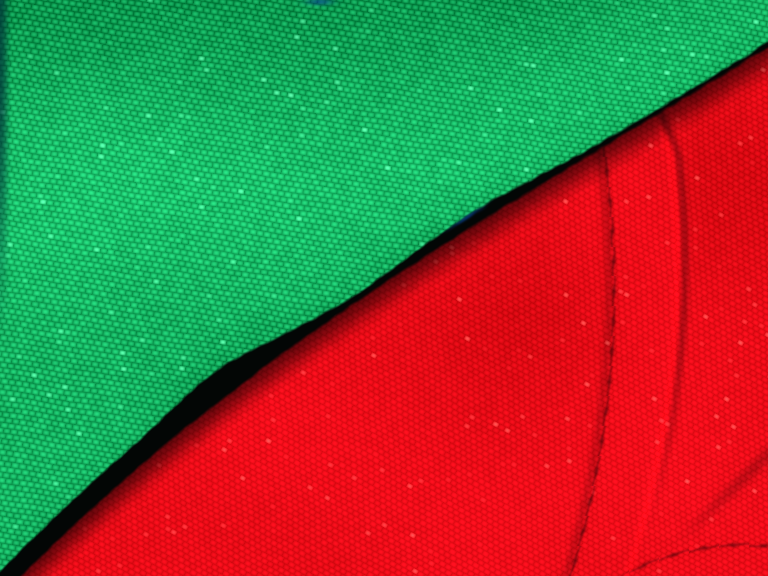
Write a Shadertoy shader that draws this texture.

```glsl
// Two woven cloths, green over red, split by a dark curved gap, with stitched seams
#define GREEN_PITCH vec2(0.0125, 0.0094)
#define RED_PITCH vec2(0.0115, 0.0088)
#define GREEN_TILT -0.17
#define RED_TILT -0.52
#define GREEN_DARK vec3(0.0, 0.47, 0.22)
#define GREEN_LIGHT vec3(0.13, 0.82, 0.47)
#define RED_DARK vec3(0.74, 0.015, 0.035)
#define RED_LIGHT vec3(0.99, 0.06, 0.115)
#define GAP_COLOR vec3(0.012, 0.022, 0.018)
#define STITCH_LENGTH 0.052

float sq(float x) { return x * x; }

float hash(vec2 p) {
    vec3 q = fract(vec3(p.xyx) * 0.1031);
    q += dot(q, q.yzx + 33.33);
    return fract((q.x + q.y) * q.z);
}

vec2 gradient(vec2 cell) {
    float a = 6.2832 * hash(cell);
    return vec2(cos(a), sin(a));
}

float gradientNoise(vec2 p) {
    vec2 i = floor(p), f = fract(p);
    vec2 u = f * f * f * (f * (f * 6.0 - 15.0) + 10.0), e = vec2(0.0, 1.0);
    float low = mix(dot(gradient(i), f), dot(gradient(i + e.yx), f - e.yx), u.x);
    float high = mix(dot(gradient(i + e), f - e), dot(gradient(i + 1.0), f - 1.0), u.x);
    return mix(low, high, u.y);
}

// Staggered thread bumps: x is relief around zero, y is a rare sparkle
vec2 weave(vec2 p, vec2 pitch, float tilt) {
    float c = cos(tilt), s = sin(tilt);
    p += 0.003 * vec2(gradientNoise(p * 13.0), gradientNoise(p * 11.0 + 7.0));
    vec2 q = mat2(c, -s, s, c) * p / pitch;
    q.x += 0.5 * mod(floor(q.y), 2.0);
    vec2 f = fract(q) - 0.5;
    float bump = (1.0 - 4.0 * f.x * f.x) * (1.0 - 4.0 * f.y * f.y);
    float random = hash(floor(q) + 200.0);
    float relief = bump - 0.44 + 0.28 * (random - 0.5);
    return vec2(relief, bump * smoothstep(0.975, 1.0, random));
}

// Height of the red cloth's upper rim
float redRim(float x) {
    float a = x - 0.035, b = x - 0.694;
    return 0.801 * a - 0.145 * a * b + 0.12 * a * b * (x - 1.333);
}

float gapWidth(float x) {
    return 0.006 + 0.036 * (1.0 - smoothstep(0.38, 0.65, x))
        + 0.012 * exp(-sq((x - 0.36) / 0.08))
        + 0.015 * exp(-sq((x - 0.82) / 0.15));
}

vec3 greenCloth(vec2 p, float above) {
    vec2 w = weave(p, GREEN_PITCH, GREEN_TILT);
    float light = 0.60 + 0.16 * gradientNoise(p * vec2(2.5, 4.0) + 3.0);
    light -= 0.30 * smoothstep(0.74, 1.02, p.y) * smoothstep(0.02, 0.30, above);
    light += 0.14 * exp(-sq((p.y - 0.62 - 0.15 * p.x) / 0.2));
    light -= 0.18 * exp(-above / 0.025);
    vec3 color = mix(GREEN_DARK, GREEN_LIGHT, light + 0.72 * w.x);
    color += vec3(0.22, 0.16, 0.2) * w.y;
    // Shadowed left border
    float border = (1.0 - smoothstep(0.0, 0.022, p.x)) * smoothstep(0.35, 0.85, p.y);
    return mix(color, vec3(0.0, 0.2, 0.22), 0.75 * border);
}

// Fine broken thread with a shadow, drawn along a signed offset
float stitch(float offset, float along) {
    float t = along / STITCH_LENGTH;
    float wobble = 0.0035 * (fract(t) - 0.5) + 0.003 * gradientNoise(vec2(t * 2.0, 5.0));
    float hole = exp(-sq((fract(t) - 0.5) / 0.16));
    return (0.55 + 0.45 * hole) * exp(-sq((offset - wobble) / (0.0025 + 0.0015 * hole)));
}

vec3 redCloth(vec2 p, float below) {
    vec2 w = weave(p, RED_PITCH, RED_TILT);
    float light = 0.70 + 0.22 * gradientNoise(p * vec2(3.0, 3.5) + 11.0);
    light -= 0.20 * exp(-dot(sq(p.x - 0.92) * 45.0, 1.0) - sq(p.y - 0.46) * 60.0);
    light -= 0.25 * smoothstep(1.17, 1.22, p.x) * exp(-sq((p.y - 0.64) / 0.2));
    vec3 color = mix(RED_DARK, RED_LIGHT, light + 0.62 * w.x);
    color += vec3(0.08, 0.26, 0.2) * w.y;

    // Vertical seam and the raised fold beside it
    float seam = p.x - 1.066 + 0.3 * sq(p.y - 0.5);
    float fold = p.x - 1.182 + 0.3 * sq(p.y - 0.54) + 0.022 * smoothstep(0.72, 0.82, p.y);
    float shade = 0.42 * stitch(seam, p.y);
    shade += 0.16 * exp(-sq((seam + 0.009) / 0.008));
    shade += 0.28 * exp(-sq((fold - 0.007) / 0.008)) * smoothstep(0.0, 0.5, p.y);
    shade -= 0.10 * exp(-sq((fold + 0.006) / 0.007));

    // Lower corner seam and its diagonal crease
    float corner = p.y - 0.054 + 1.2 * sq(p.x - 1.29);
    shade += 0.40 * stitch(corner, p.x) * smoothstep(1.06, 1.10, p.x);
    float crease = p.y - 0.21 - 0.96 * (p.x - 1.333);
    shade += 0.20 * exp(-sq(crease / 0.016)) * smoothstep(1.15, 1.30, p.x);

    // Rounded rim falling into shadow
    float rim = mix(0.40, 1.0, smoothstep(-0.004, 0.055, below));
    return color * (1.0 - shade) * rim;
}

void mainImage(out vec4 fragColor, in vec2 fragCoord) {
    vec2 p = fragCoord / iResolution.y;
    float soft = 1.2 / iResolution.y;
    float fray = 0.0025 * gradientNoise(p * 45.0);
    float below = 0.8 * (redRim(p.x) - p.y) + fray;
    float above = 0.8 * (p.y - redRim(p.x) - gapWidth(p.x)) + fray;

    vec3 color = mix(GAP_COLOR, redCloth(p, below), smoothstep(-soft, soft + 0.003, below));
    color = mix(color, greenCloth(p, above), smoothstep(-soft, soft + 0.002, above));

    // Blue glints on the hem and the upper border
    float hemGlint = exp(-sq((p.x - 0.81) / 0.025) - sq((above + 0.001) / 0.003));
    float topGlint = exp(-sq((p.x - 0.555) / 0.022) - sq((p.y - 0.997) / 0.006));
    color = mix(color, vec3(0.03, 0.25, 0.55), 0.65 * max(hemGlint, topGlint));
    fragColor = vec4(clamp(color, 0.0, 1.0), 1.0);
}
```
